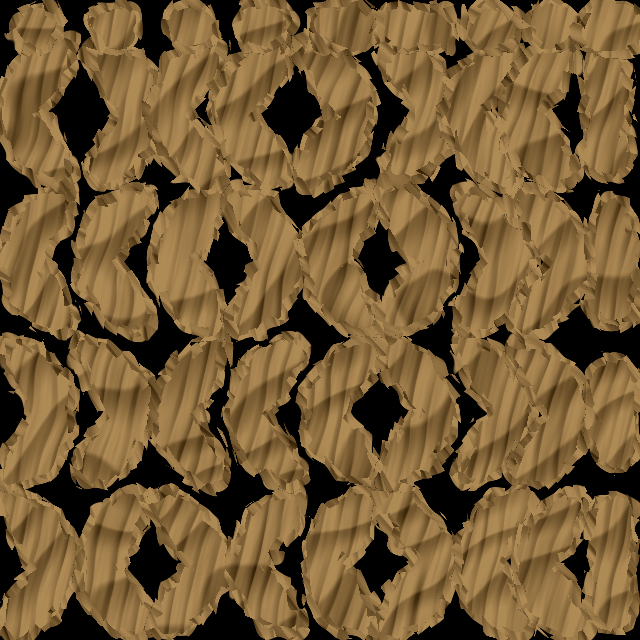
Write a three.js fragment shader that draws this pattern.

```glsl
// Torn wooden chevrons and rings in rows, with a row of discs on top, on black
varying vec2 vUv;

float hash(vec2 p) {
  return fract(sin(dot(p, vec2(127.1, 311.7))) * 43758.5453);
}

float noise(vec2 p) {
  vec2 i = floor(p), f = fract(p);
  f = f * f * (3.0 - 2.0 * f);
  return mix(mix(hash(i), hash(i + vec2(1, 0)), f.x),
             mix(hash(i + vec2(0, 1)), hash(i + vec2(1, 1)), f.x), f.y);
}

mat2 rotation(float a) {
  return mat2(cos(a), sin(a), -sin(a), cos(a));
}

// Nearest splinter: offset from its centre (xy) and random value (z)
vec3 splinter(vec2 p) {
  vec2 cell = floor(p);
  vec3 best = vec3(0.0);
  float nearest = 9.0;
  for (int y = -1; y <= 1; y++) {
    for (int x = -1; x <= 1; x++) {
      vec2 id = cell + vec2(x, y);
      vec2 off = p - id - vec2(hash(id), hash(id + 37.0));
      float dist = dot(off, off);
      if (dist < nearest) {
        nearest = dist;
        best = vec3(off, hash(id + 71.0));
      }
    }
  }
  return best;
}

float smoothMax(float a, float b, float k) {
  float h = max(k - abs(a - b), 0.0) / k;
  return max(a, b) + h * h * k * 0.25;
}

// Half ring: round outside, diamond hole, rounded tips; two facing ones close a ring
float chevron(vec2 q, float facing) {
  vec2 v = vec2(q.x * facing - 0.0593, q.y);
  float outer = length(v) - 0.126;
  float hole = 0.033 - dot(abs(v), vec2(0.8, 0.6));
  return smoothMax(smoothMax(outer, hole, 0.01), v.x - 0.009, 0.032);
}

float pill(vec2 q, vec2 reach, float radius) {
  return length(q - clamp(q, -reach, reach)) - radius;
}

// Signed distance to the uppermost piece at p
float pieces(vec2 p) {
  float d = 1.0;
  for (int j = 0; j < 5; j++) {
    for (int i = 0; i < 9; i++) {
      vec2 id = vec2(i, j);
      float r = hash(id + 3.0), s;
      vec2 q = p - vec2(0.0593 + 0.1186 * id.x, 0.1186 + 0.237 * id.y);
      if (i > 6) q.x += i == 7 ? 0.029 : 0.05;
      if (j == 3) q += vec2(0.05 * (r - 0.5), 0.006);
      if (j == 4) {
        q.y += 0.109;
        s = pill(q, vec2(max(r - 0.6, 0.0) * 0.08, 0.0), 0.044);
      } else if (i == 8) {
        s = pill(q, vec2(0.0, 0.045 + 0.03 * r), 0.043);
      } else {
        s = chevron(q, hash(id + 13.0) < 0.5 ? -1.0 : 1.0);
      }
      d = s < 0.0 ? s : min(d, s);
    }
  }
  return d;
}

// Wood lightness: fine fibres, broad bands, cracks and slanting folds
float grain(vec2 p) {
  vec2 g = vec2(dot(p, vec2(0.97, -0.24)), dot(p, vec2(0.24, 0.97)));
  g.x += 0.012 * (noise(p * 14.0) - 0.5);
  float fibre = noise(g * vec2(240.0, 18.0));
  float band = noise(g * vec2(70.0, 9.0) + 40.0);
  float ridge = fract(g.x * 38.0 + 0.7 * noise(g * vec2(20.0, 9.0)));
  float crack = smoothstep(0.45, 0.9, ridge) * (1.0 - smoothstep(0.9, 1.0, ridge));
  crack *= 0.3 + 0.9 * noise(g * vec2(30.0, 14.0) + 9.0);
  float wave = fract(dot(p, vec2(-6.5, 9.0)) + 1.3 * noise(p * 9.0 + 3.0));
  float fold = smoothstep(0.35, 0.9, wave) * (1.0 - smoothstep(0.9, 1.0, wave));
  return 0.98 + 0.2 * (fibre - 0.5) + 0.3 * (band - 0.5) - 0.5 * crack - 0.48 * fold;
}

void main() {
  vec2 p = vUv;
  vec3 shard = splinter(rotation(-0.5) * p * vec2(50.0, 34.0));

  // Ragged outline: soft wobble plus angular splinters
  vec2 wobble = vec2(noise(p * 34.0), noise(p * 34.0 + 50.0)) - 0.5;
  vec2 chip = rotation(shard.z * 6.28) * shard.xy;
  float d = pieces(p + 0.014 * wobble + 0.007 * chip);

  // Rim splinters turn the grain and catch the light as flat facets
  float rim = step(-0.013 + 0.012 * (shard.z - 0.5), d);
  vec2 turned = rotation((shard.z - 0.5) * 2.0) * shard.xy * 0.025 + shard.z * 7.0;
  float light = grain(mix(p, turned, rim));
  light += rim * (0.25 * (shard.z - 0.5) + 0.18 * chip.y);

  vec3 wood = mix(vec3(0.29, 0.20, 0.075), vec3(0.67, 0.53, 0.325), clamp(light, -0.2, 1.03));
  float cover = 1.0 - smoothstep(-0.0007, 0.0007, d);
  gl_FragColor = vec4(wood * cover, 1.0);
}
```
